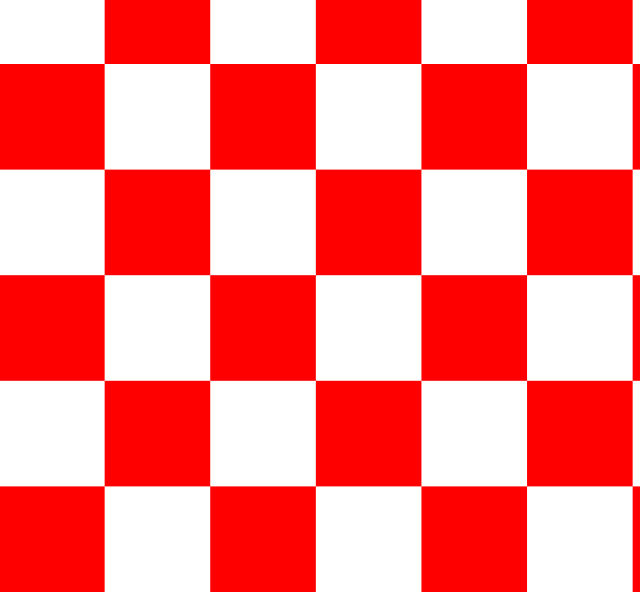
Write a WebGL 2 fragment shader that draws this pattern.

```glsl
#version 300 es
precision highp float;
// Red and white checkerboard, about six squares across and five and a half down.

uniform vec2 u_resolution;
out vec4 fragColor;

// Signed distance to the nearest cell border, in cells: positive in even cells.
vec2 signedBorder(vec2 cell) {
    return 2.0 * (abs(fract(0.5 * cell - 0.25) - 0.5) - 0.25);
}

void main() {
    // Both axes are measured in canvas widths.
    vec2 uv = gl_FragCoord.xy / u_resolution.x;
    float cellSize = 0.165;
    vec2 cell = (uv - vec2(0.1635, 0.0)) / cellSize;

    // Alternate along each axis, with edges one pixel soft.
    float pixelsPerCell = cellSize * u_resolution.x;
    vec2 parity = clamp(2.0 * signedBorder(cell) * pixelsPerCell, -1.0, 1.0);

    // The product of both stripe sets gives the checks.
    float whiteness = 0.5 + 0.5 * parity.x * parity.y;
    vec3 red = vec3(1.0, 0.0, 0.0);
    vec3 white = vec3(1.0);
    fragColor = vec4(mix(red, white, whiteness), 1.0);
}
```
